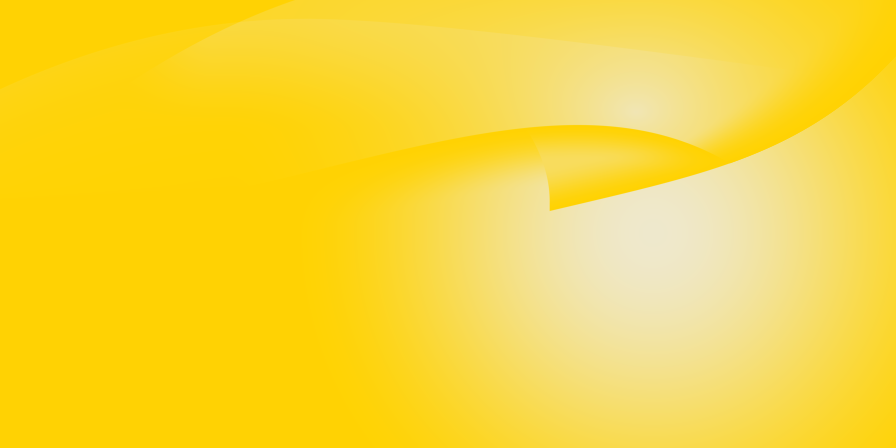
Write a Shadertoy shader that draws this background.

```glsl
// Golden curled sheet with soft veils above a pale radial glow.

const vec3 GOLD = vec3(1.0, 0.825, 0.01);
const vec3 CREAM = vec3(0.935, 0.91, 0.80);

const vec2 LOWER_GLOW = vec2(1.458, 0.48);
const float LOWER_RADIUS = 0.82;
const vec2 UPPER_GLOW = vec2(1.42, 0.75);
const float UPPER_RADIUS = 0.65;
const float UPPER_STRENGTH = 0.85;
const float UPPER_SQUEEZE = 0.7;

const vec2 RIDGE_PEAK = vec2(1.29, 0.721);
const vec2 FOLD_TIP = vec2(1.227, 0.529);
const float FOLD_LIGHT = 0.45;
const float RIDGE_SHADOW = 0.14;

const vec2 ARC_PEAK = vec2(0.68, 0.958);
const float ARC_LIGHT = 0.10;
const vec2 VEIL_START = vec2(0.3125, 0.83);
const float VEIL_LIGHT = 0.20;

// Antialiased step across a signed distance
float edge(float d) {
    float aa = 0.75 / iResolution.y;
    return smoothstep(-aa, aa, d);
}

// Curves: height of each edge at x
float ridgeHeight(float x) {
    float d = x - RIDGE_PEAK.x;
    return RIDGE_PEAK.y - 0.53 * d * d * exp(d);
}

float sweepHeight(float x) {
    float d = max(x - FOLD_TIP.x, 0.0);
    return FOLD_TIP.y + 0.235 * d + 0.46 * d * d * d * d;
}

float arcHeight(float x) {
    float d = x - ARC_PEAK.x;
    return ARC_PEAK.y - 0.34 * d * d / (1.0 + 2.3 * max(d, 0.0));
}

float veilHeight(float x) {
    float d = min(x - VEIL_START.x, 0.7);
    return VEIL_START.y + 0.64 * d - 0.43 * d * d;
}

// Paleness of the ground, shaded beneath the ridge
float groundLight(vec2 p, float ridge) {
    float glow = 1.0 - smoothstep(0.0, LOWER_RADIUS, distance(p, LOWER_GLOW));
    float shade = smoothstep(0.0, RIDGE_SHADOW, ridge - p.y);
    return glow * mix(shade, 1.0, edge(p.x - FOLD_TIP.x));
}

// Paleness of the upper sheet and its two translucent veils
float sheetLight(vec2 p, float sweep) {
    vec2 q = (p - UPPER_GLOW) * vec2(UPPER_SQUEEZE, 1.0);
    float falloff = max(1.0 - length(q) / UPPER_RADIUS, 0.0);
    float light = UPPER_STRENGTH * falloff * falloff;

    float arcDepth = arcHeight(p.x) - p.y;
    light += ARC_LIGHT * edge(arcDepth) * exp(-max(arcDepth, 0.0) / 0.12)
           * (1.0 - smoothstep(1.4, 1.85, p.x));

    light += VEIL_LIGHT * edge(veilHeight(p.x) - p.y)
           * smoothstep(0.70, 0.95, p.y) * smoothstep(0.26, 0.48, p.x)
           * (1.0 - smoothstep(0.7, 1.4, p.x));

    float curlWidth = max(0.06 + 0.35 * (p.x - 1.45), 0.06);
    return light * smoothstep(0.0, curlWidth, p.y - sweep);
}

// Paleness of the underside between ridge and sweep
float foldLight(vec2 p, float ridge, float sweep) {
    return FOLD_LIGHT * smoothstep(0.0, 0.10, p.y - sweep)
         * smoothstep(0.0, 0.08, ridge - p.y);
}

void mainImage(out vec4 fragColor, in vec2 fragCoord) {
    vec2 p = fragCoord / iResolution.xy * vec2(2.0, 1.0);
    float ridge = ridgeHeight(p.x);
    float sweep = sweepHeight(p.x);

    // Curved left end of the fold
    float rise = max(p.y - 0.55, 0.0);
    float foldLeft = FOLD_TIP.x - 2.0 * rise * rise;
    float foldMask = edge(p.x - foldLeft) * edge(p.y - sweep);

    // Stack the layers
    float light = groundLight(p, ridge);
    light = mix(light, foldLight(p, ridge, sweep), foldMask);
    light = mix(light, sheetLight(p, sweep), edge(p.y - max(ridge, sweep)));

    fragColor = vec4(mix(GOLD, CREAM, clamp(light, 0.0, 1.0)), 1.0);
}
```
